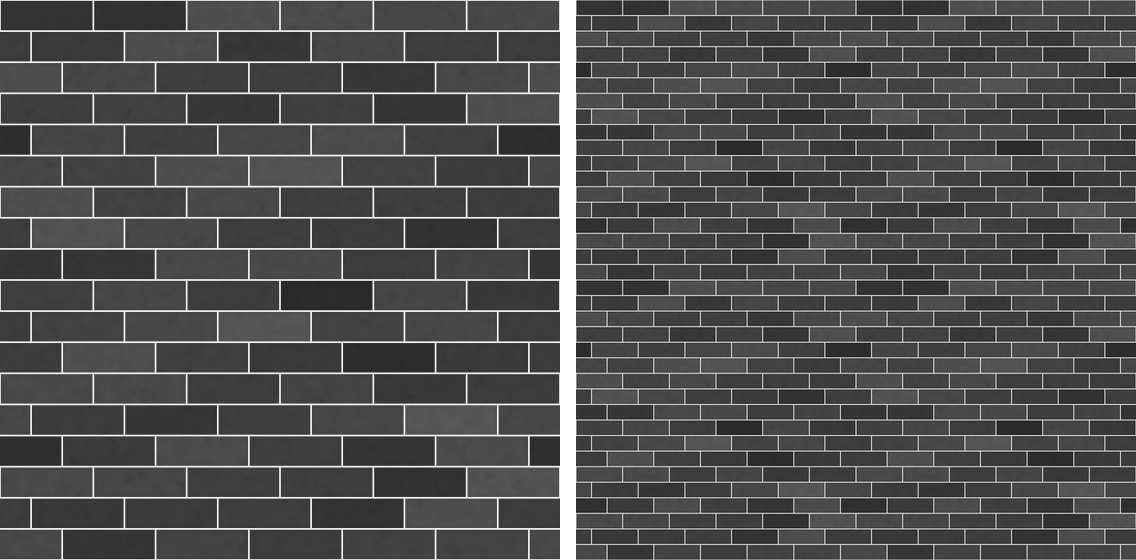
Left: one tile. Right: repeated 2 by 2.
Give the GLSL for this texture, as a WebGL 1 fragment shader.

```glsl
precision highp float;
uniform vec2 u_resolution;

float hash(vec2 p) {
  vec3 q = fract(p.xyx * vec3(0.1031, 0.103, 0.0973));
  q += dot(q, q.yzx + 33.33);
  return fract((q.x + q.y) * q.z);
}

vec2 gradient(vec2 cell) {
  float angle = 6.2832 * hash(cell);
  return vec2(cos(angle), sin(angle));
}

float gradientNoise(vec2 p) {
  vec2 i = floor(p), f = fract(p);
  vec2 u = f * f * f * (f * (f * 6.0 - 15.0) + 10.0);
  float a = dot(gradient(i), f);
  float b = dot(gradient(i + vec2(1.0, 0.0)), f - vec2(1.0, 0.0));
  float c = dot(gradient(i + vec2(0.0, 1.0)), f - vec2(0.0, 1.0));
  float d = dot(gradient(i + 1.0), f - 1.0);
  return mix(mix(a, b, u.x), mix(c, d, u.x), u.y);
}

float fbm(vec2 p) {
  float sum = 0.0, amplitude = 0.5;
  for (int i = 0; i < 5; i++) {
    sum += amplitude * gradientNoise(p);
    p = p * 2.03 + 17.3;
    amplitude *= 0.55;
  }
  return sum;
}

// Share of each pixel covered by a line, also when it is thinner than the pixel
vec2 lineCoverage(vec2 dist, float halfWidth, vec2 pixel) {
  vec2 inner = max(dist - 0.5 * pixel, vec2(-halfWidth));
  vec2 outer = min(dist + 0.5 * pixel, vec2(halfWidth));
  return clamp((outer - inner) / pixel, 0.0, 1.0);
}

void main() {
  vec2 uv = gl_FragCoord.xy / u_resolution;
  vec2 grid = vec2(6.0, 18.0);

  // Running bond, each row shifted by a third of a brick
  vec2 p = uv * grid;
  float row = floor(p.y);
  p.x -= floor(mod(2.5 - row, 3.0)) / 3.0;
  vec2 brick = vec2(floor(mod(floor(p.x) + 0.5, grid.x)), row);
  vec2 local = fract(p);
  vec2 edge = min(local, 1.0 - local) / grid;

  // Tone of each brick, with a faint drift of hue up the wall
  float spread = 0.5 * (hash(brick + 3.7) + hash(brick + 41.3));
  float tone = mix(0.16, 0.34, spread);
  float drift = cos(12.5664 * ((row + 0.5) / grid.y - 0.6));
  vec3 color = tone + vec3(0.002, -0.003, 0.003) * drift;

  // Cloudy mottling, soft stains and darker rims
  vec2 surface = local * vec2(3.0, 1.0) + brick * vec2(13.0, 7.0);
  float stain = smoothstep(0.1, 0.45, fbm(surface * 1.6 + 211.0));
  color *= 1.0 + 0.12 * fbm(surface * 2.2) + 0.03 * gradientNoise(surface * 24.0);
  color *= 1.0 - 0.09 * stain;
  color *= 0.94 + 0.06 * smoothstep(0.0, 0.009, min(edge.x, edge.y));

  // Thin pale joints
  vec2 joint = lineCoverage(edge, 0.00148, 1.0 / u_resolution);
  color = mix(color, vec3(0.97), max(joint.x, joint.y));
  gl_FragColor = vec4(color, 1.0);
}
```
